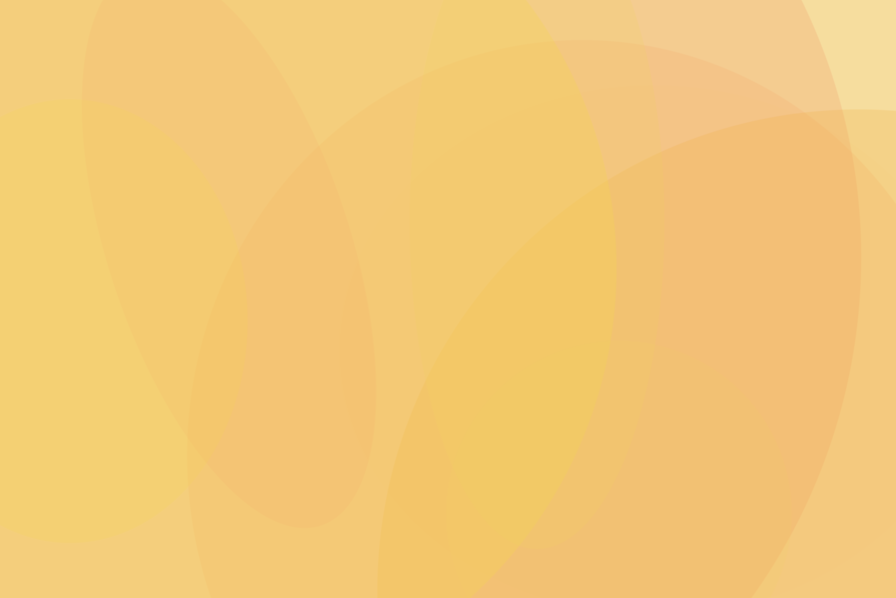
Write a WebGL 2 fragment shader that draws this background.

```glsl
#version 300 es
precision highp float;
// Warm golden background of large, overlapping translucent ellipses.

#define PAPER vec3(0.965, 0.867, 0.620)
#define PINK vec3(0.940, 0.640, 0.440)
#define PEACH vec3(0.955, 0.650, 0.400)
#define AMBER vec3(0.940, 0.690, 0.270)
#define GOLD vec3(0.957, 0.835, 0.300)
#define STRAW vec3(0.940, 0.820, 0.370)
#define EDGE_PIXELS 1.0

uniform vec2 u_resolution;
out vec4 fragColor;

// Soft coverage of an ellipse whose axis leans sideways by lean per unit height.
float ellipse(vec2 p, vec2 center, vec2 radius, float lean) {
    vec2 q = p - center;
    q.x -= lean * q.y;
    vec2 n = q / radius;
    vec2 slope = n / radius;
    slope.y -= lean * slope.x;
    float d = length(n) * (length(n) - 1.0) / max(length(slope), 0.0001);
    float soft = EDGE_PIXELS / u_resolution.y;
    return 1.0 - smoothstep(-soft, soft, d);
}

// Lays one translucent upright ellipse over the colour below.
vec3 disc(vec3 under, vec2 p, vec2 center, vec2 radius, vec3 tint, float alpha) {
    return mix(under, tint, alpha * ellipse(p, center, radius, 0.0));
}

void main() {
    // Height is one unit; x keeps the same scale.
    vec2 p = gl_FragCoord.xy / u_resolution.y;
    vec3 color = PAPER;

    // Broad warm discs
    color = disc(color, p, vec2(0.463, 0.570), vec2(0.977), PINK, 0.30);
    color = disc(color, p, vec2(0.973, 0.238), vec2(0.660, 0.695), PEACH, 0.20);
    color = disc(color, p, vec2(1.436, 0.012), vec2(0.805), AMBER, 0.25);
    color = disc(color, p, vec2(1.094, 0.414), vec2(0.527, 0.443), AMBER, 0.03);

    // Yellow veil on the left and the slim oval in the middle
    color = disc(color, p, vec2(0.289, 0.551), vec2(0.742), GOLD, 0.30);
    color = disc(color, p, vec2(0.898, 0.629), vec2(0.213, 0.547), STRAW, 0.20);

    // Leaning peach oval, then the smaller yellow discs
    float leaning = ellipse(p, vec2(0.383, 0.586), vec2(0.211, 0.469), -0.27);
    color = mix(color, PEACH, 0.15 * leaning);
    color = disc(color, p, vec2(0.117, 0.463), vec2(0.297, 0.371), GOLD, 0.18);
    color = disc(color, p, vec2(1.035, 0.141), vec2(0.289), STRAW, 0.12);

    fragColor = vec4(color, 1.0);
}
```
